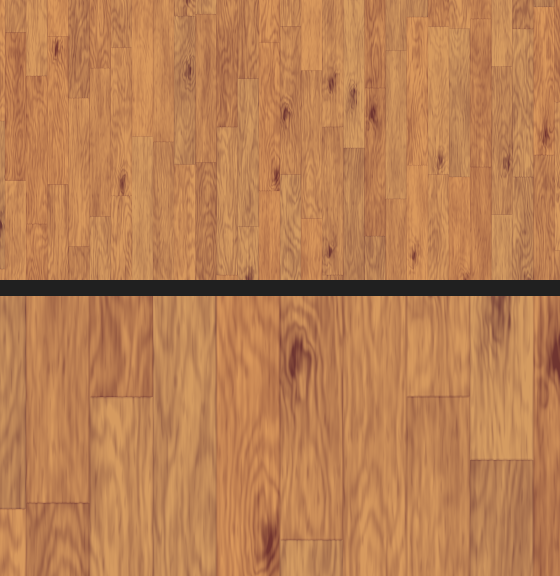
Top: the whole. Bottom: its middle third, enlarged.
This texture is drawn by a Shadertoy shader. Its source:

```glsl
// Strip parquet: narrow upright wooden planks, 26.5 across and about 1.9 down,
// each column shifted by its own amount. Every plank gets its own shade, ring
// figure, fibres and sometimes a knot, all from stretched gradient noise.

float hash(vec2 p) {
    vec3 q = fract(p.xyx * vec3(0.1031, 0.1030, 0.0973));
    q += dot(q, q.yzx + 33.33);
    return fract((q.x + q.y) * q.z);
}

float cornerSlope(vec2 corner, vec2 offset) {
    float angle = 6.2832 * hash(corner);
    return dot(vec2(cos(angle), sin(angle)), offset);
}

// Gradient noise, roughly -0.7 to 0.7
float noise(vec2 p) {
    vec2 i = floor(p), f = p - i;
    vec2 u = f * f * f * (f * (f * 6.0 - 15.0) + 10.0);
    vec2 e = vec2(0.0, 1.0);
    return mix(mix(cornerSlope(i, f), cornerSlope(i + e.yx, f - e.yx), u.x),
               mix(cornerSlope(i + e, f - e), cornerSlope(i + 1.0, f - 1.0), u.x), u.y);
}

// Colour of the floor at p, measured in canvas heights
vec3 parquet(vec2 p) {
    // Plank layout
    vec2 plankSize = vec2(0.0755, 0.529);
    vec2 grid = p / plankSize - vec2(0.24, 0.0);
    grid.y += hash(vec2(floor(grid.x) + 40.0, 7.0));
    vec2 id = floor(grid) + 20.0;
    vec2 cell = fract(grid) - 0.5;
    vec2 pos = cell * plankSize;
    vec2 seed = 90.0 * vec2(hash(id + 3.1), hash(id + 11.7));

    // Knot with a ragged outline, on some planks only
    vec2 knotCentre = (vec2(hash(id + 31.3), hash(id + 47.9)) - 0.5) * vec2(0.05, 0.45);
    vec2 fromKnot = (pos - knotCentre) / vec2(0.011, 0.027);
    fromKnot += 0.9 * noise(pos * vec2(90.0, 35.0) + seed);
    float knotDist = dot(fromKnot, fromKnot);
    float hasKnot = step(0.55, hash(id + 23.5));
    float knot = hasKnot * exp(-1.3 * knotDist);
    float halo = hasKnot * exp(-0.22 * knotDist);

    // Growth rings bending around the knot
    float ringField = 30.0 * pos.x + 5.0 * noise(pos * vec2(22.0, 4.5) + seed)
                    + 0.4 * noise(pos * vec2(120.0, 22.0) + seed) + 2.2 * halo;
    float rings = pow(0.5 + 0.5 * sin(6.2832 * ringField), 1.5);
    float figure = mix(0.1, 0.5, hash(id + 61.2)) + 0.25 * halo;

    // Long fibres, short pores and broad blotches
    float fibre = noise(pos * vec2(210.0, 8.0) + seed.yx)
                + 0.6 * noise(pos * vec2(380.0, 40.0) + seed);
    float pores = smoothstep(0.15, 0.55, noise(pos * vec2(300.0, 32.0) + seed * 1.3));
    float blotch = noise(pos * vec2(32.0, 5.0) + seed * 1.7);

    // Seams between planks
    vec2 toEdge = (0.5 - abs(cell)) * plankSize;
    float seam = 1.0 - smoothstep(0.0004, 0.0022, min(toEdge.x, toEdge.y));

    float tone = 0.87 + 0.45 * (hash(id + 5.4) - 0.5) + 0.5 * blotch + 0.38 * fibre
               - figure * rings - 0.3 * pores - 1.1 * knot
               - halo * (0.22 - 0.5 * fibre) - 0.4 * seam;
    tone = clamp(tone, -0.85, 1.12);

    vec3 darkWood = vec3(0.61, 0.38, 0.27), lightWood = vec3(0.82, 0.58, 0.36);
    vec3 tint = vec3(0.012, -0.008, -0.012) * (2.0 * hash(id + 77.0) - 1.0);
    return mix(darkWood, lightWood, tone) + tint;
}

void mainImage(out vec4 fragColor, in vec2 fragCoord) {
    // Four samples per pixel keep the fine grain smooth
    vec3 sum = vec3(0.0);
    for (int i = 0; i < 4; i++) {
        vec2 jitter = vec2(i % 2, i / 2) * 0.5 - 0.25;
        sum += parquet((fragCoord + jitter) / iResolution.y);
    }
    fragColor = vec4(sum / 4.0, 1.0);
}
```
